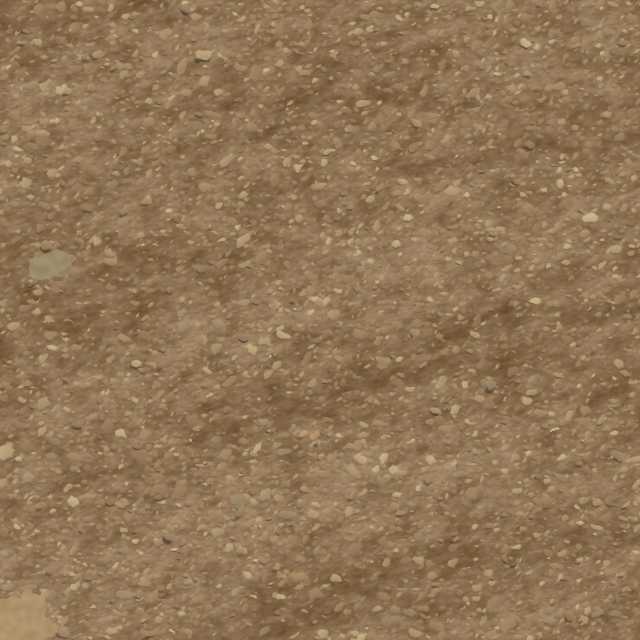
Give the GLSL for this texture, as a three.js fragment shader.

```glsl
// Gravelly tan soil: gradient-noise ground with faint slanted bands, covered by
// three sizes of soft, slightly elongated pebbles scattered on jittered grids.
// Each pebble has its own tone, tilt and shadow; two large stones lie on the left.

varying vec2 vUv;

const vec3 SOIL   = vec3(0.548, 0.438, 0.320);
const vec3 DULL   = vec3(0.590, 0.480, 0.358);
const vec3 CREAM  = vec3(0.780, 0.690, 0.525);
const vec3 OCHRE  = vec3(0.665, 0.530, 0.375);
const vec3 GREY   = vec3(0.605, 0.540, 0.425);
const vec3 SHADOW = vec3(0.310, 0.260, 0.185);
const vec3 BOULDER_TAN  = vec3(0.680, 0.570, 0.415);
const vec3 BOULDER_GREY = vec3(0.610, 0.545, 0.415);

const float SLANT = 0.28;         // direction of bands and pebbles, radians
const float TILT_SPREAD = 1.6;    // random tilt around the slant
const float SOFTNESS = 0.0023;    // edge blur in canvas units
const float GRAIN = 0.075;        // strength of the fine ground mottling
const float PATCH = 0.060;        // strength of the broad ground patches
const float BAND = 0.060;         // strength of the slanted bands
const float DARK_SHARE = 0.08;    // share of pebbles with a deep shadow

vec2 hash2(vec2 p) {
  vec3 q = fract(p.xyx * vec3(0.1031, 0.1030, 0.0973));
  q += dot(q, q.yzx + 33.33);
  return fract((q.xx + q.yz) * q.zy);
}

vec2 gradient(vec2 cell) {
  float a = 6.2832 * hash2(cell + 57.0).x;
  return vec2(cos(a), sin(a));
}

float gradientNoise(vec2 p) {
  vec2 i = floor(p), f = fract(p);
  vec2 u = f * f * f * (f * (f * 6.0 - 15.0) + 10.0);
  vec2 e = vec2(0.0, 1.0);
  float bottom = mix(dot(gradient(i), f),
                     dot(gradient(i + e.yx), f - e.yx), u.x);
  float top = mix(dot(gradient(i + e.xy), f - e.xy),
                  dot(gradient(i + e.yy), f - e.yy), u.x);
  return mix(bottom, top, u.y);
}

vec2 turn(vec2 p, float angle) {
  float c = cos(angle), s = sin(angle);
  return vec2(c * p.x + s * p.y, c * p.y - s * p.x);
}

// Mostly dull stones, a few cream, ochre or grey ones
vec3 pebbleColour(vec2 h) {
  vec3 colour = mix(DULL, CREAM, h.x * h.x * h.x);
  colour = mix(colour, OCHRE, 0.55 * smoothstep(0.66, 0.84, h.y));
  return mix(colour, GREY, 0.6 * (1.0 - smoothstep(0.06, 0.14, h.y)));
}

// One layer of pebbles laid over the ground colour
vec3 addPebbles(vec3 ground, vec2 uv, float cells, float density, vec2 size) {
  vec2 p = uv * cells;
  vec2 home = floor(p);
  float soft = SOFTNESS * cells;
  float wobble = 0.25 * gradientNoise(p * 2.4 + cells);
  for (int y = -1; y <= 1; y++) {
    for (int x = -1; x <= 1; x++) {
      vec2 cell = home + vec2(float(x), float(y));
      vec2 place = hash2(cell + cells);
      vec2 kind = hash2(cell + cells * 2.0 + 11.0);
      vec2 shape = hash2(cell + cells * 3.0 + 23.0);
      vec2 tone = hash2(cell + cells * 4.0 + 37.0);
      if (kind.x > density) continue;

      float radius = mix(size.x, size.y, shape.x * shape.x);
      float angle = SLANT + TILT_SPREAD * (shape.y - 0.5);
      vec2 stretch = vec2(0.85, mix(1.0, 1.9, place.x));
      vec2 offset = p - cell - mix(vec2(0.15), vec2(0.85), place);
      vec2 local = turn(offset, angle) * stretch;
      vec2 shaded = turn(offset + radius * vec2(0.25, 0.55), angle) * stretch;

      float shade = 1.0 - smoothstep(-soft, soft, length(shaded) - radius * 0.85 + wobble);
      float deep = step(1.0 - DARK_SHARE, kind.y / max(density, 0.5) * 0.5 + kind.y * 0.5);
      deep *= step(1.0 - DARK_SHARE, kind.y);
      ground = mix(ground, SHADOW, shade * mix(0.15, 0.80, deep));

      float body = 1.0 - smoothstep(-soft, soft, length(local) - radius + wobble);
      vec3 colour = pebbleColour(tone) * (1.0 + 0.06 * local.y / radius);
      ground = mix(ground, colour, body * 0.95);
    }
  }
  return ground;
}

// A large flat stone with a ragged outline and a mottled face
vec3 addBoulder(vec3 ground, vec2 uv, vec2 centre, vec2 extent, vec3 colour) {
  vec2 q = abs(turn(uv - centre, SLANT) / extent);
  float d = pow(dot(q * q * q, vec2(1.0)), 0.3333) - 1.0;
  d += 0.35 * gradientNoise(uv * 38.0) + 0.15 * gradientNoise(uv * 110.0);
  float edge = SOFTNESS / extent.y;
  float face = 1.0 + 0.10 * gradientNoise(uv * 70.0);
  return mix(ground, colour * face, 1.0 - smoothstep(-edge, edge, d));
}

void main() {
  // Slanted bands, broad patches and streaky mottling of the bare soil
  vec2 along = turn(vUv, SLANT);
  float band = gradientNoise(along * vec2(1.6, 6.5) + 4.0);
  float patches = gradientNoise(along * vec2(13.0, 24.0) + 7.0)
                + gradientNoise(along * vec2(28.0, 52.0) + 31.0);
  float streak = gradientNoise(along * vec2(55.0, 110.0));
  float speck = gradientNoise(along * vec2(120.0, 210.0) + 19.0);
  vec3 relief = vec3(GRAIN * (streak + 0.7 * speck) + PATCH * patches + BAND * band);
  vec3 colour = SOIL + relief;

  // Pebbles, fine to coarse, thinner where the soil is bare
  float cover = 1.0 + 0.9 * band + 0.5 * patches;
  colour = addPebbles(colour, vUv, 92.0, 0.62 * cover, vec2(0.22, 0.46));
  colour = addPebbles(colour, vUv, 54.0, 0.55 * cover, vec2(0.20, 0.44));
  colour = addPebbles(colour, vUv, 33.0, 0.22 * cover, vec2(0.18, 0.36));
  colour += 0.4 * PATCH * patches + 0.3 * BAND * band;

  colour = addBoulder(colour, vUv, vec2(0.025, 0.030), vec2(0.055, 0.042), BOULDER_TAN);
  colour = addBoulder(colour, vUv, vec2(0.075, 0.585), vec2(0.034, 0.021), BOULDER_GREY);

  gl_FragColor = vec4(colour, 1.0);
}
```
